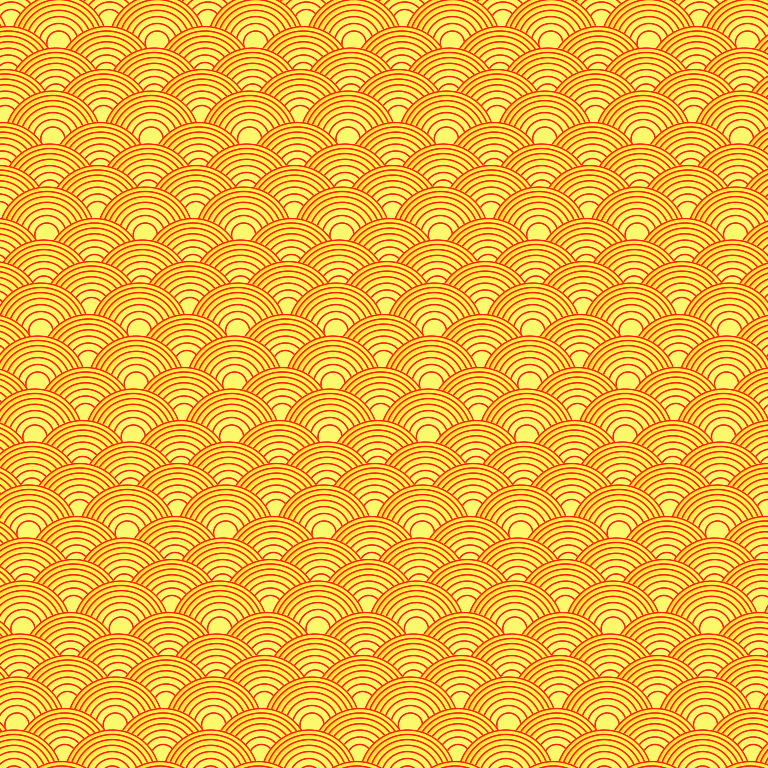
A three.js fragment shader for this pattern:

```glsl
// Overlapping wave scales: staggered rows of discs with concentric red rings.
// Rows are painted from the top down, each in front of the one above; they drift
// sideways, and a wider gap between groups of rows reveals the inner discs.

#define PERIOD 0.1281     // distance between discs in a row
#define RADIUS 0.0625     // outer ring radius
#define ROW_STEP 0.0280   // distance between rows
#define GROUP_GAP 0.0130  // extra distance between groups of rows
#define DRIFT 0.00195     // sideways slip per row
#define ORIGIN vec2(0.0766, 0.0560)
#define RING_STEP 0.00547 // spacing of the outermost rings
#define RING_GROW 0.00039 // widening of the spacing inwards
#define LINE_WIDTH 0.0020
#define RED vec3(0.98, 0.13, 0.07)

varying vec2 vUv;

const vec3 PALE = vec3(0.985, 0.975, 0.42);
const vec3 YELLOW = vec3(0.98, 0.94, 0.20);
const vec3 GOLD = vec3(0.98, 0.80, 0.14);
const float LAST_RING = 6.0;

// Centre of the first disc in a row, with y running downwards
vec2 rowCentre(float row) {
  float gaps = floor((row + 3.0) / 4.0) + floor((row + 1.0) / 16.0);
  float stagger = 0.5 * PERIOD * mod(row, 2.0);
  return ORIGIN + vec2(stagger - DRIFT * row, ROW_STEP * row + GROUP_GAP * gaps);
}

// Depth of a numbered ring below the rim
float ringDepth(float ring) {
  return ring * (RING_STEP + RING_GROW * ring);
}

// Fractional ring number at a depth, the inverse of ringDepth
float ringAt(float depth) {
  float root = sqrt(RING_STEP * RING_STEP + 4.0 * RING_GROW * max(depth, 0.0));
  return (root - RING_STEP) / (2.0 * RING_GROW);
}

vec3 discColour(vec2 q, float rho, float aa) {
  float depth = RADIUS - rho;
  float ring = ringAt(depth);

  // Bands: richer towards the rim, golden on the left of each band
  float rim = smoothstep(0.25, 0.95, rho / RADIUS);
  float left = smoothstep(0.3, -0.8, q.x / RADIUS);
  float band = ring < LAST_RING ? 1.0 - fract(ring) : 0.0;
  vec3 colour = mix(PALE, YELLOW, rim * mix(0.35, 1.0, band));
  colour = mix(colour, GOLD, left * rim * smoothstep(0.1, 0.8, band));

  // Ring lines
  float nearest = min(floor(ring + 0.5), LAST_RING);
  float dist = abs(depth - ringDepth(nearest)) - 0.5 * LINE_WIDTH;
  return mix(colour, RED, 1.0 - smoothstep(-0.5 * aa, 0.5 * aa, dist));
}

void main() {
  vec2 p = vec2(vUv.x, 1.0 - vUv.y);
  float aa = max(fwidth(vUv.x), 0.00001);
  vec3 colour = YELLOW;

  for (int i = -3; i <= 31; i++) {
    vec2 q = p - rowCentre(float(i));
    q.x = mod(q.x + 0.5 * PERIOD, PERIOD) - 0.5 * PERIOD;
    float rho = length(q);
    float edge = rho - RADIUS - 0.5 * LINE_WIDTH;
    float cover = 1.0 - smoothstep(-0.5 * aa, 0.5 * aa, edge);
    colour = mix(colour, discColour(q, rho, aa), cover);
  }

  gl_FragColor = vec4(colour, 1.0);
}
```
